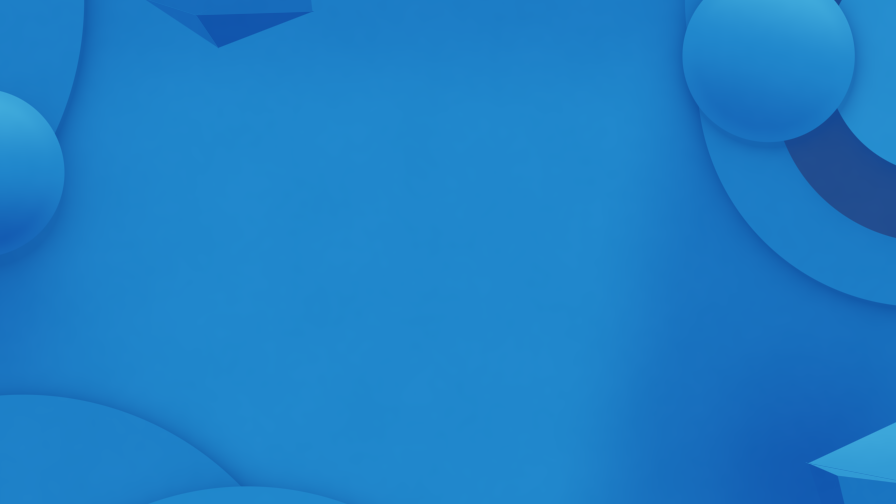
Reproduce this background procedurally as a Shadertoy shader.

```glsl
// Blue studio backdrop with layered paper discs, two matte spheres and faceted gems.

const vec3 BASE   = vec3(0.125, 0.530, 0.800);
const vec3 SHADE  = vec3(0.098, 0.455, 0.755);
const vec3 DEEP   = vec3(0.070, 0.345, 0.690);
const vec3 DUSK   = vec3(0.130, 0.300, 0.560);
const vec3 SKY    = vec3(0.270, 0.690, 0.870);
const vec3 SHADOW = vec3(0.045, 0.270, 0.590);

vec2 hashGradient(vec2 cell) {
    float angle = 6.2832 * fract(sin(dot(cell, vec2(127.1, 311.7))) * 437.58);
    return vec2(cos(angle), sin(angle));
}

float gradientNoise(vec2 p) {
    vec2 i = floor(p), f = fract(p);
    vec2 u = f * f * (3.0 - 2.0 * f);
    vec2 e = vec2(1.0, 0.0);
    float low  = mix(dot(hashGradient(i), f), dot(hashGradient(i + e), f - e), u.x);
    float high = mix(dot(hashGradient(i + e.yx), f - e.yx),
                     dot(hashGradient(i + 1.0), f - 1.0), u.x);
    return mix(low, high, u.y);
}

float circle(vec2 p, vec2 center, float radius) {
    return length(p - center) - radius;
}

float edgeSide(vec2 p, vec2 a, vec2 b) {
    vec2 d = normalize(b - a);
    return d.x * (p.y - a.y) - d.y * (p.x - a.x);
}

// Signed distance bound of a triangle with either winding
float triangle(vec2 p, vec2 a, vec2 b, vec2 c) {
    float turn = sign(edgeSide(c, a, b));
    return -min(turn * edgeSide(p, a, b),
            min(turn * edgeSide(p, b, c), turn * edgeSide(p, c, a)));
}

vec3 fill(vec3 col, vec3 paint, float dist) {
    float aa = 0.8 / iResolution.y;
    return mix(col, paint, smoothstep(aa, -aa, dist));
}

vec3 castShadow(vec3 col, float dist, float width, float strength) {
    return mix(col, SHADOW, strength * exp(-max(dist, 0.0) / width));
}

// Disc with a soft shadow falling down and to its right
vec3 disc(vec3 col, vec2 p, vec2 center, float radius, vec3 paint, float strength) {
    vec2 offset = vec2(0.005, -0.008);
    col = castShadow(col, circle(p - offset, center, radius), 0.022, strength);
    return fill(col, paint, circle(p, center, radius));
}

// Matte ball lit from above; low is the colour of its underside
vec3 ball(vec3 col, vec2 p, vec2 center, float radius, vec3 low, vec2 light) {
    vec2 q = (p - center) / radius;
    float h = dot(q, light);
    vec3 paint = mix(low, BASE, smoothstep(-0.95, 0.15, h));
    paint = mix(paint, SKY, smoothstep(0.0, 1.0, h));
    paint = mix(paint, BASE, 0.3 * smoothstep(0.8, 1.0, length(q)));
    return fill(col, paint, circle(p, center, radius));
}

vec3 backdrop(vec2 p) {
    // Wide shade on the right, bounded by a slanted soft edge
    float slant = p.x - mix(1.17, 1.36, p.y);
    vec3 col = mix(BASE, SHADE, smoothstep(-0.10, 0.14, slant));
    col = mix(col, DEEP, 0.9 * exp(-dot(p - vec2(1.62, 0.04), p - vec2(1.62, 0.04)) * 18.0));
    // Darker pools at the left wall and along the top
    vec2 left = (p - vec2(-0.03, 0.40)) / vec2(0.13, 0.20);
    col = mix(col, DEEP, 0.55 * exp(-dot(left, left)));
    col = mix(col, SHADE, 0.55 * smoothstep(0.75, 1.0, p.y));
    return mix(col, SHADE, 0.4 * smoothstep(0.45, 0.0, p.x));
}

void mainImage(out vec4 fragColor, in vec2 fragCoord) {
    vec2 p = fragCoord / iResolution.y;
    vec3 col = backdrop(p);

    // Left discs and ball
    col = disc(col, p, vec2(-0.463, 1.0), 0.630, mix(SHADE, BASE, 0.55), 0.50);
    col = castShadow(col, circle(p, vec2(-0.03, 0.625), 0.155), 0.030, 0.40);
    col = ball(col, p, vec2(-0.039, 0.657), 0.167, DEEP, vec2(0.0, 1.0));
    col = disc(col, p, vec2(0.046, -0.387), 0.604, mix(SHADE, BASE, 0.65), 0.50);
    col = disc(col, p, vec2(0.491, -0.539), 0.574, BASE, 0.35);

    // Stacked discs on the right
    vec3 plate = mix(SHADE, BASE, 0.45);
    col = disc(col, p, vec2(1.831, 1.0), 0.472, plate, 0.35);
    col = disc(col, p, vec2(1.831, 0.838), 0.447, plate, 0.50);
    col = disc(col, p, vec2(1.852, 0.838), 0.319, DUSK, 0.12);
    col = disc(col, p, vec2(1.870, 0.884), 0.231, mix(BASE, SKY, 0.15), 0.45);
    col = castShadow(col, circle(p, vec2(1.528, 0.878), 0.171), 0.016, 0.40);
    col = ball(col, p, vec2(1.525, 0.889), 0.171, mix(DEEP, SHADE, 0.6), vec2(0.25, 0.97));

    // Hanging gem: shared inner corner, tip and right corner
    vec2 inner = vec2(0.389, 0.970), tip = vec2(0.433, 0.905), right = vec2(0.620, 0.977);
    vec2 topLeft = vec2(0.285, 1.003);
    col = fill(col, mix(DEEP, SHADE, 0.55), triangle(p, topLeft, inner, tip));
    col = fill(col, mix(SHADE, DEEP, 0.3), triangle(p, topLeft, inner, vec2(0.613, 1.07)));
    col = fill(col, mix(SHADE, DEEP, 0.3), triangle(p, inner, right, vec2(0.608, 1.08)));
    col = fill(col, mix(DEEP, SHADOW, 0.12), triangle(p, inner, tip, right));

    // Corner gem: bright upper facets over a shaded base
    vec2 nose = vec2(1.604, 0.081), fold = vec2(1.662, 0.056), far = vec2(1.85, 0.033);
    col = fill(col, DEEP, triangle(p, nose, fold, vec2(1.64, -0.03)));
    col = fill(col, DEEP, triangle(p, fold, vec2(1.64, -0.03), vec2(1.69, -0.03)));
    col = fill(col, SHADE, triangle(p, fold, vec2(1.69, -0.06), far));
    vec3 facet = mix(BASE, SKY, 0.45 + 0.3 * smoothstep(0.05, 0.15, p.y));
    col = fill(col, facet, triangle(p, nose, vec2(1.85, 0.196), far));
    col = fill(col, facet, triangle(p, nose, fold, far));

    // Faint paper mottling
    col += 0.006 * gradientNoise(p * 9.0) + 0.004 * gradientNoise(p * 40.0);
    fragColor = vec4(col, 1.0);
}
```
